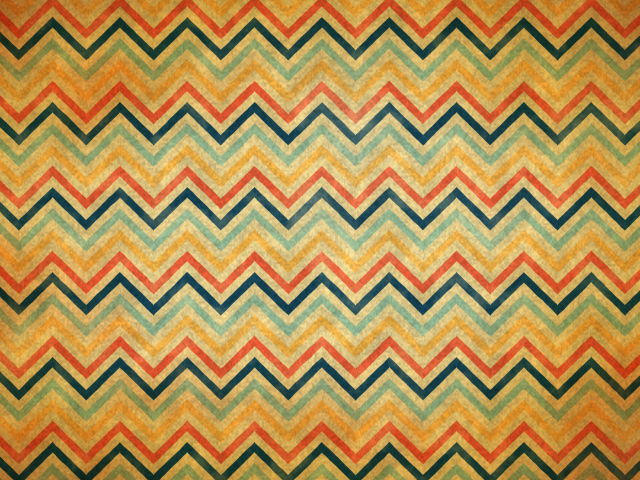
Give the GLSL for this pattern, as a WebGL 1 fragment shader.

```glsl
precision highp float;
// Aged paper printed with chevron stripes: red, navy, sage and ochre on cream.
// A triangle wave bends evenly spaced bands; layered value noise adds worn ink,
// folds, stains and fibre grain, and a warm vignette darkens the borders.

uniform vec2 u_resolution;

// Lengths are fractions of the canvas height, depths are measured from the top.
const float ZIGZAG_PERIOD = 0.1403;
const float ZIGZAG_DROP = 0.0685;
const float FIRST_PEAK_X = 0.1094;
const float COLOR_PERIOD = 0.1771;
const float RED_PEAK_DEPTH = 0.1684;
const float STRIPE_FILL = 0.49;

const vec3 CREAM = vec3(0.84, 0.755, 0.50);
const vec3 RED = vec3(0.85, 0.34, 0.20);
const vec3 NAVY = vec3(0.08, 0.25, 0.31);
const vec3 SAGE = vec3(0.55, 0.68, 0.53);
const vec3 OCHRE = vec3(0.88, 0.65, 0.25);

float hash(vec2 p) {
  return fract(sin(dot(p, vec2(12.9898, 78.233))) * 43758.5453);
}

float valueNoise(vec2 p) {
  vec2 cell = floor(p);
  vec2 f = fract(p);
  f = f * f * (3.0 - 2.0 * f);
  float low = mix(hash(cell), hash(cell + vec2(1.0, 0.0)), f.x);
  float high = mix(hash(cell + vec2(0.0, 1.0)), hash(cell + vec2(1.0)), f.x);
  return mix(low, high, f.y);
}

float fbm(vec2 p) {
  float sum = 0.0;
  float weight = 0.5;
  for (int i = 0; i < 5; i++) {
    sum += weight * valueNoise(p);
    p = mat2(1.6, 1.2, -1.2, 1.6) * p + 7.3;
    weight *= 0.5;
  }
  return sum / 0.97;
}

// Sharp crests of folded paper
float foldHeight(vec2 p) {
  float sum = 0.0;
  float weight = 0.6;
  for (int i = 0; i < 3; i++) {
    sum += weight * (1.0 - abs(2.0 * valueNoise(p) - 1.0));
    p = mat2(1.5, -1.3, 1.3, 1.5) * p + 3.7;
    weight *= 0.5;
  }
  return sum;
}

// 0 at the peaks, 1 at the valleys
float triangleWave(float x) {
  return 1.0 - abs(2.0 * fract(x) - 1.0);
}

vec3 stripeColor(float index) {
  float k = mod(index, 4.0);
  vec3 warmPair = mix(RED, NAVY, step(0.5, k));
  vec3 softPair = mix(SAGE, OCHRE, step(2.5, k));
  return mix(warmPair, softPair, step(1.5, k));
}

// rgb: ink colour, a: coverage
vec4 chevrons(vec2 p, float pixel) {
  float drop = ZIGZAG_DROP * triangleWave((p.x - FIRST_PEAK_X) / ZIGZAG_PERIOD);
  float bandScale = 4.0 / COLOR_PERIOD;
  float band = (1.0 - p.y - drop - RED_PEAK_DEPTH) * bandScale;
  float shifted = band - 0.5 * STRIPE_FILL + 0.5;
  float offCenter = abs(fract(shifted) - 0.5);
  float soft = pixel * bandScale;
  float edge = 0.5 * STRIPE_FILL;
  float coverage = 1.0 - smoothstep(edge - soft, edge + soft, offCenter);
  return vec4(stripeColor(floor(shifted)), coverage);
}

// Warm yellowing and browning toward the borders
vec3 vignetteTint(vec2 q, float blotch) {
  float radius = length(q * vec2(0.92, 1.0)) + 0.35 * (blotch - 0.5);
  float yellowing = smoothstep(0.42, 1.1, radius);
  float browning = smoothstep(0.95, 1.5, radius);
  vec3 tint = mix(vec3(1.03, 1.03, 1.05), vec3(0.95, 0.83, 0.55), yellowing);
  return tint * mix(vec3(1.0), vec3(0.80, 0.66, 0.60), browning);
}

void main() {
  vec2 p = gl_FragCoord.xy / u_resolution.y;
  vec2 centered = 2.0 * gl_FragCoord.xy / u_resolution - 1.0;
  float blotch = fbm(p * 3.5 + 11.0);
  float wear = fbm(p * 24.0 + 4.0);

  // Print with uneven ink
  vec2 wobble = 0.0012 * (vec2(valueNoise(p * 70.0), valueNoise(p * 70.0 + 31.0)) - 0.5);
  vec4 ink = chevrons(p + wobble, 1.0 / u_resolution.y);
  float strength = 1.0 - 0.22 * smoothstep(0.4, 0.8, wear);
  vec3 color = mix(CREAM, ink.rgb, ink.a * strength);

  // Pale rubbed patches and rusty stains
  float rubbed = smoothstep(0.52, 0.75, fbm(p * 4.0 + 23.0));
  color = mix(color, vec3(0.82, 0.81, 0.65), 0.20 * rubbed);
  float border = smoothstep(0.35, 1.1, length(centered));
  float stain = smoothstep(0.48, 0.72, fbm(p * 5.0 + 47.0)) * border;
  color *= mix(vec3(1.0), vec3(0.98, 0.76, 0.56), 0.6 * stain);

  // Folds, mottling and fibre grain
  float relief = foldHeight(p * 5.0) - foldHeight(p * 5.0 + vec2(0.05, -0.04));
  float grain = valueNoise(p * 190.0) + valueNoise(p * vec2(330.0, 270.0) + 9.0) - 1.0;
  color *= 1.0 + 0.45 * relief + 0.16 * (wear - 0.5) + 0.11 * grain;
  color += 0.018 * grain;

  gl_FragColor = vec4(clamp(color * vignetteTint(centered, blotch), 0.0, 1.0), 1.0);
}
```
